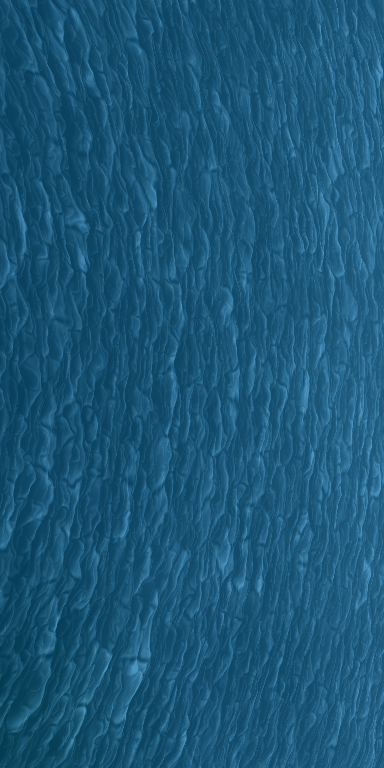
A Shadertoy shader for this texture:

```glsl
// Draws a deep blue sea surface seen from above, covered in fine slanted ripples.

vec2 hash2(vec2 cell) {
    vec3 h = fract(cell.xyx * vec3(0.1031, 0.1030, 0.0973));
    h += dot(h, h.yzx + 33.33);
    return fract((h.xx + h.yz) * h.zy);
}

// Slow layered sines, roughly -1 to 1
float swell(vec2 p) {
    float sum = 0.0, gain = 0.5;
    for (int i = 0; i < 4; i++) {
        sum += gain * sin(p.x + 1.7 * sin(p.y * 0.8 + float(i))) * cos(p.y * 0.9 + 1.3 * sin(p.x * 0.7));
        p = mat2(1.2, 1.3, -1.3, 1.2) * p + 2.7;
        gain *= 0.6;
    }
    return sum;
}

// Cellular ripples: a thin bright rim on one flank of each cell, fading inward
float crests(vec2 p) {
    vec2 base = floor(p), toSite = vec2(0.0);
    float nearest = 9.0, second = 9.0, strength = 0.0;
    for (int j = -1; j <= 1; j++)
    for (int i = -1; i <= 1; i++) {
        vec2 cell = base + vec2(i, j);
        vec2 rnd = hash2(cell);
        vec2 d = p - cell - 0.05 - 0.9 * rnd;
        float dist = length(d);
        if (dist < nearest) {
            second = nearest;
            nearest = dist;
            toSite = d;
            strength = 0.35 + 0.85 * fract(rnd.x * 7.3 + rnd.y * 3.1);
        } else {
            second = min(second, dist);
        }
    }
    float rim = second - nearest;
    return strength * smoothstep(0.0, 0.16, rim) * exp(-3.6 * rim)
         * smoothstep(-0.2, 0.45, toSite.x);
}

void mainImage(out vec4 fragColor, in vec2 fragCoord) {
    vec2 p = fragCoord / iResolution.xy * vec2(1.0, 2.0);

    // Ripples tighten to the right; their lean turns over from bottom to top
    vec2 sea = vec2(p.x + 0.55 * p.x * p.x - 0.55 * p.y + 0.24 * p.y * p.y,
                    p.y * (1.0 + 0.2 * p.x));
    sea.x += 0.022 * swell(sea * vec2(17.0, 12.0)) + 0.008 * swell(sea * vec2(45.0, 34.0) + 5.0);
    sea.y += 0.03 * swell(sea * vec2(24.0, 9.0) + 9.0);

    // Three sizes of ripple, stronger in some patches
    float patches = swell(p * vec2(7.0, 4.5) + 3.0);
    float ripples = 0.85 * crests(sea * vec2(15.0, 6.5)) * (1.0 + 0.5 * patches)
                  + 0.68 * crests(sea * vec2(27.0, 11.0) + 17.0) * (1.0 + 0.6 * swell(p * 9.0 + 1.0))
                  + 0.50 * crests(sea * vec2(46.0, 20.0) + 41.0);

    // Light grows toward the right edge
    float light = -0.05 + 0.26 * p.x + 0.10 * smoothstep(0.6, 1.0, p.x) * sin(1.6 * p.y)
                + 0.05 * patches + 0.04 * swell(sea * vec2(20.0, 9.0)) + ripples;

    // Faint green depth in the lower left corner
    float depth = smoothstep(0.8, 0.0, length(p * vec2(1.4, 1.0)));
    light -= 0.06 * depth;

    vec3 deepBlue = vec3(0.045, 0.263, 0.382);
    vec3 skyBlue = vec3(0.26, 0.54, 0.71);
    vec3 color = mix(deepBlue, skyBlue, clamp(light, -0.12, 1.15));
    color += depth * vec3(-0.01, 0.0, -0.03);
    fragColor = vec4(color, 1.0);
}
```
